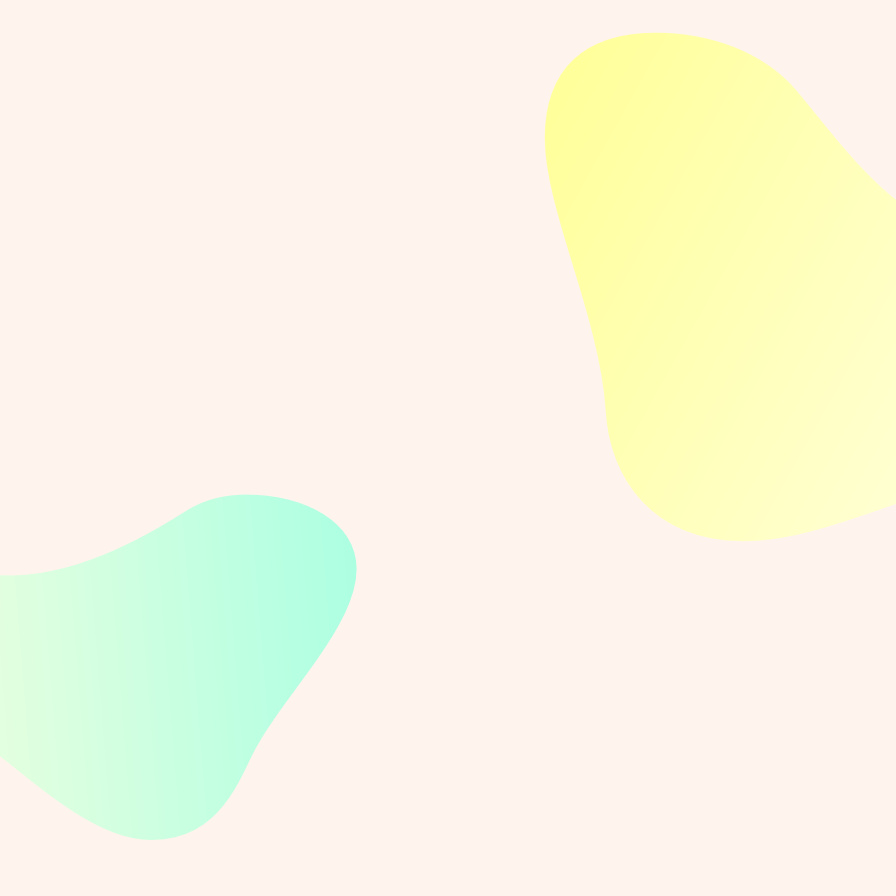
Give the GLSL for this background, as a WebGL 1 fragment shader.

```glsl
precision highp float;

uniform vec2 u_resolution;

const int CURVE_STEPS = 16;

vec2 bezier(vec2 a, vec2 b, vec2 c, vec2 d, float t) {
  vec2 ab = mix(a, b, t);
  vec2 bc = mix(b, c, t);
  vec2 cd = mix(c, d, t);
  return mix(mix(ab, bc, t), mix(bc, cd, t), t);
}

float segmentDistance(vec2 p, vec2 a, vec2 b) {
  vec2 edge = b - a;
  float t = clamp(dot(p - a, edge) / dot(edge, edge), 0.0, 1.0);
  return length(p - a - edge * t);
}

// True when a ray going right from p crosses the segment
bool crosses(vec2 p, vec2 a, vec2 b) {
  if ((a.y > p.y) == (b.y > p.y)) return false;
  return p.x < a.x + (b.x - a.x) * (p.y - a.y) / (b.y - a.y);
}

// Adds one curve to an outline: x is the distance, y the side (-1 inside)
vec2 addCurve(vec2 outline, vec2 p, vec2 a, vec2 b, vec2 c, vec2 d) {
  vec2 start = a;
  for (int i = 1; i <= CURVE_STEPS; i++) {
    vec2 end = bezier(a, b, c, d, float(i) / float(CURVE_STEPS));
    outline.x = min(outline.x, segmentDistance(p, start, end));
    if (crosses(p, start, end)) outline.y = -outline.y;
    start = end;
  }
  return outline;
}

float yellowBlob(vec2 p) {
  vec2 left = vec2(0.608, 0.846);
  vec2 top = vec2(0.732, 0.9635);
  vec2 shoulder = vec2(0.888, 0.900);
  vec2 upperRight = vec2(1.0, 0.777);
  vec2 lowerRight = vec2(1.0, 0.4375);
  vec2 bottom = vec2(0.829, 0.396);
  vec2 waist = vec2(0.676, 0.542);
  vec2 o = vec2(10.0, 1.0);
  o = addCurve(o, p, left, vec2(0.608, 0.922), vec2(0.651, 0.9635), top);
  o = addCurve(o, p, top, vec2(0.794, 0.9635), vec2(0.853, 0.941), shoulder);
  o = addCurve(o, p, shoulder, vec2(0.921, 0.861), vec2(0.957, 0.811), upperRight);
  o = addCurve(o, p, upperRight, vec2(1.13, 0.675), vec2(1.13, 0.486), lowerRight);
  o = addCurve(o, p, lowerRight, vec2(0.940, 0.417), vec2(0.885, 0.396), bottom);
  o = addCurve(o, p, bottom, vec2(0.729, 0.396), vec2(0.680, 0.466), waist);
  o = addCurve(o, p, waist, vec2(0.669, 0.648), vec2(0.608, 0.766), left);
  return o.x * o.y;
}

float mintBlob(vec2 p) {
  vec2 upperLeft = vec2(0.0, 0.358);
  vec2 shoulder = vec2(0.208, 0.430);
  vec2 top = vec2(0.276, 0.448);
  vec2 right = vec2(0.398, 0.365);
  vec2 waist = vec2(0.285, 0.164);
  vec2 bottom = vec2(0.169, 0.0625);
  vec2 lowerLeft = vec2(0.0, 0.156);
  vec2 o = vec2(10.0, 1.0);
  o = addCurve(o, p, upperLeft, vec2(0.078, 0.354), vec2(0.156, 0.397), shoulder);
  o = addCurve(o, p, shoulder, vec2(0.229, 0.443), vec2(0.251, 0.448), top);
  o = addCurve(o, p, top, vec2(0.339, 0.448), vec2(0.398, 0.418), right);
  o = addCurve(o, p, right, vec2(0.398, 0.302), vec2(0.319, 0.227), waist);
  o = addCurve(o, p, waist, vec2(0.268, 0.133), vec2(0.247, 0.0625), bottom);
  o = addCurve(o, p, bottom, vec2(0.111, 0.0625), vec2(0.052, 0.115), lowerLeft);
  o = addCurve(o, p, lowerLeft, vec2(-0.104, 0.24), vec2(-0.091, 0.363), upperLeft);
  return o.x * o.y;
}

vec3 linearGradient(vec2 p, vec2 from, vec2 to, vec3 first, vec3 last) {
  vec2 axis = to - from;
  return mix(first, last, clamp(dot(p - from, axis) / dot(axis, axis), 0.0, 1.0));
}

float coverage(float dist, float pixel) {
  return clamp(0.5 - dist / pixel, 0.0, 1.0);
}

void main() {
  vec2 p = gl_FragCoord.xy / u_resolution;
  float pixel = 1.0 / min(u_resolution.x, u_resolution.y);

  vec3 cream = vec3(1.0, 0.957, 0.929);
  vec3 yellow = linearGradient(p, vec2(0.612, 0.870), vec2(1.091, 0.603),
                               vec3(1.0, 1.0, 0.61), vec3(1.0, 1.0, 0.82));
  vec3 mint = linearGradient(p, vec2(0.0, 0.258), vec2(0.4, 0.290),
                             vec3(0.885, 1.0, 0.875), vec3(0.68, 1.0, 0.888));

  vec3 color = mix(cream, yellow, coverage(yellowBlob(p), pixel));
  color = mix(color, mint, coverage(mintBlob(p), pixel));
  gl_FragColor = vec4(color, 1.0);
}
```
